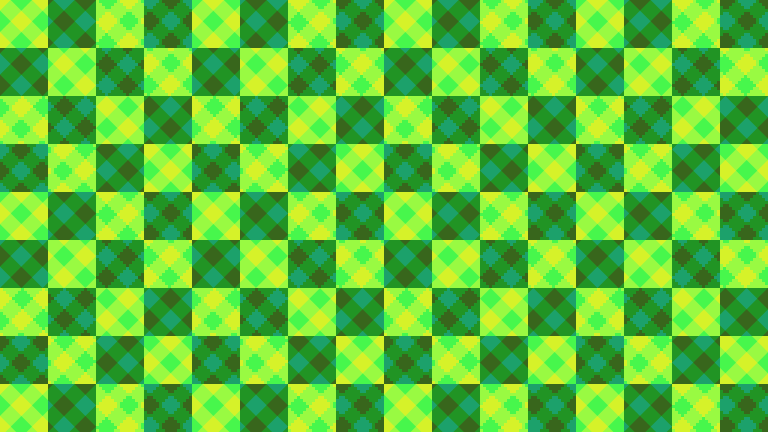
Reproduce this pattern procedurally as a Shadertoy shader.

```glsl
// Green checkerboard with a diagonal plaid of warm and cool diamonds in every square.

const float ROWS = 9.0;              // squares down the canvas; 16 across at 16:9
const float DIAMONDS = 2.25;         // diamonds along the side of a square
const vec2 DIAMOND_PHASE = vec2(0.0);
const float STEPS = 16.0;            // stair steps per square in the jagged blocks
const float BLOCK = 2.0;             // squares along the side of a block
const int SAMPLES = 4;               // antialiasing samples per axis

const vec3 LIGHT_MID  = vec3(0.60, 0.98, 0.26);
const vec3 LIGHT_COOL = vec3(0.28, 0.97, 0.30);
const vec3 LIGHT_WARM = vec3(0.84, 0.95, 0.16);
const vec3 DARK_MID   = vec3(0.13, 0.58, 0.14);
const vec3 DARK_COOL  = vec3(0.11, 0.63, 0.42);
const vec3 DARK_WARM  = vec3(0.22, 0.40, 0.11);

// 0 on even squares, 1 on odd squares
float checker(vec2 cell) {
    return mod(cell.x + cell.y, 2.0);
}

// Number of diagonal bands covering a point: 0 cool, 1 mid, 2 warm
float plaid(vec2 p) {
    vec2 q = p * DIAMONDS + DIAMOND_PHASE;
    vec2 diagonals = 0.5 * vec2(q.x + q.y, q.x - q.y);
    vec2 bands = step(fract(diagonals + 0.25), vec2(0.5));
    return bands.x + bands.y;
}

// p is measured in squares from the top left corner
vec3 pattern(vec2 p) {
    vec2 cell = floor(p);
    bool dark = checker(cell) > 0.5;
    bool jagged = checker(floor(cell / BLOCK)) > 0.5;

    // Snap to a coarse grid where the diamonds have stepped edges
    vec2 snapped = (floor(p * STEPS) + 0.5) / STEPS;
    float bands = plaid(jagged ? snapped : p);

    vec3 mid  = dark ? DARK_MID  : LIGHT_MID;
    vec3 cool = dark ? DARK_COOL : LIGHT_COOL;
    vec3 warm = dark ? DARK_WARM : LIGHT_WARM;
    return bands < 0.5 ? cool : (bands < 1.5 ? mid : warm);
}

void mainImage(out vec4 fragColor, in vec2 fragCoord) {
    float squaresPerPixel = ROWS / iResolution.y;
    vec3 color = vec3(0.0);

    // Average a grid of samples to smooth all edges
    for (int j = 0; j < SAMPLES; j++) {
        for (int i = 0; i < SAMPLES; i++) {
            vec2 offset = (vec2(i, j) + 0.5) / float(SAMPLES) - 0.5;
            vec2 p = (fragCoord + offset) * squaresPerPixel;
            color += pattern(vec2(p.x, ROWS - p.y));
        }
    }
    fragColor = vec4(color / float(SAMPLES * SAMPLES), 1.0);
}
```
